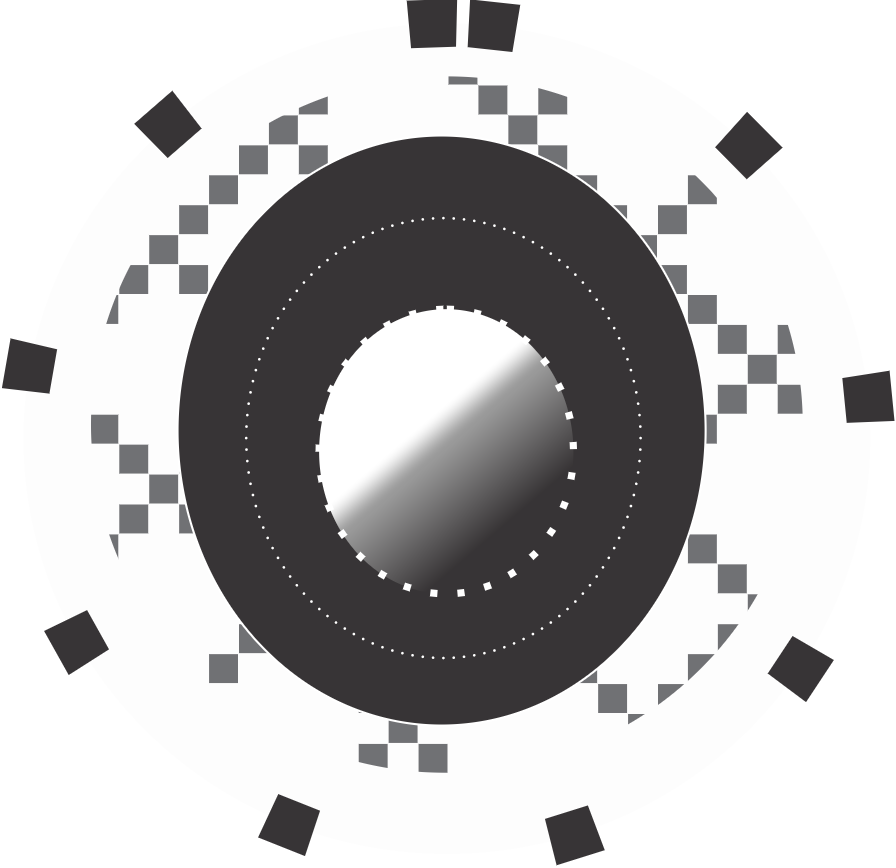
A WebGL 1 fragment shader for this background:

```glsl
precision highp float;

uniform vec2 u_resolution;

const float TAU = 6.2831853;

// Palette
const vec3 PAPER = vec3(1.0);
const vec3 HALO = vec3(0.993);
const vec3 INK = vec3(0.216, 0.204, 0.21);
const vec3 CHECK = vec3(0.44, 0.442, 0.455);
const vec3 SILVER = vec3(0.6);

// Ellipses: centre and radii, in canvas heights
const vec2 HALO_POS = vec2(0.5148, 0.4946);
const vec2 HALO_RAD = vec2(0.4879, 0.4785);
const vec2 CHECK_POS = vec2(0.5148, 0.5108);
const vec2 CHECK_RAD = vec2(0.410, 0.4012);
const vec2 DISC_POS = vec2(0.5087, 0.504);
const vec2 DISC_RAD = vec2(0.303, 0.3387);
const vec2 DOTS_POS = vec2(0.5108, 0.4953);
const vec2 DOTS_RAD = vec2(0.2272, 0.2534);
const vec2 LENS_POS = vec2(0.5141, 0.4798);
const vec2 LENS_RAD = vec2(0.1465, 0.164);
const float RIM = 0.0024;

// Checker grid
const vec2 GRID_ORIGIN = vec2(0.5161, 0.5228);
const float CELL = 0.03448;
const float LATTICE = 8.0;

// Rings of blocks: clockwise from the top, first angle and step in radians
const float BLOCK_COUNT = 10.0;
const float BLOCK_START = 0.1082;
const float BLOCK_STEP = 0.6824;
const float BLOCK_HALF = 0.0275;
const float BEAD_COUNT = 30.0;
const float BEAD_START = 0.0323;
const float BEAD_STEP = 0.2138;
const float BEAD_HALF = 0.0041;
const float DOT_COUNT = 120.0;
const float DOT_SIZE = 0.0015;

// Lens gradient: axis and stops along it
const vec2 SHEEN_AXIS = vec2(0.65, -0.76);
const float SHEEN_WHITE = -0.043;
const float SHEEN_SILVER = -0.002;
const float SHEEN_INK = 0.108;

// Antialiased coverage of a signed distance
float cover(float d) {
  return clamp(0.5 - d * u_resolution.y, 0.0, 1.0);
}

float ellipse(vec2 p, vec2 radii) {
  float k = length(p / radii);
  return k * (k - 1.0) / max(length(p / (radii * radii)), 1e-4);
}

float box(vec2 p, vec2 halfSize) {
  vec2 q = abs(p) - halfSize;
  return length(max(q, 0.0)) + min(max(q.x, q.y), 0.0);
}

// Wedge-sided blocks along an ellipse, with an odd gap closing the ring
float blockRing(vec2 p, vec2 radii, float count, float start, float stride, float size) {
  float gap = TAU - stride * (count - 1.0);
  float turn = atan(p.x / radii.x, p.y / radii.y) - start;
  turn = mod(turn + 0.5 * gap, TAU) - 0.5 * gap;
  float index = clamp(floor(turn / stride + 0.5), 0.0, count - 1.0);
  float angle = start + index * stride;
  vec2 radial = vec2(sin(angle), cos(angle));
  vec2 offset = p - radii * radial;
  float outward = dot(offset, radial);
  float across = dot(offset, vec2(radial.y, -radial.x));
  float taper = 1.0 + outward / radii.y;
  return box(vec2(across, outward), vec2(size * taper, size));
}

float dotRing(vec2 p, vec2 radii) {
  float stride = TAU / DOT_COUNT;
  float angle = floor(atan(p.x / radii.x, p.y / radii.y) / stride + 0.5) * stride;
  return length(p - radii * vec2(sin(angle), cos(angle))) - DOT_SIZE;
}

// Cells lying on two crossing families of diagonals
float diagonalChecks(vec2 p) {
  vec2 grid = (p - GRID_ORIGIN) * vec2(1.0, -1.0) / CELL;
  vec2 cell = floor(grid);
  float rising = mod(cell.x + cell.y + 0.5, LATTICE);
  float falling = mod(cell.x - cell.y + 0.5 * LATTICE + 0.5, LATTICE);
  float edge = box(fract(grid) - 0.5, vec2(0.5)) * CELL;
  return step(min(rising, falling), 1.0) * cover(edge + 0.5 / u_resolution.y);
}

vec3 sheen(vec2 p) {
  float t = dot(p, SHEEN_AXIS);
  vec3 light = mix(PAPER, SILVER, smoothstep(SHEEN_WHITE, SHEEN_SILVER, t));
  return mix(light, INK, clamp((t - SHEEN_SILVER) / (SHEEN_INK - SHEEN_SILVER), 0.0, 1.0));
}

void main() {
  vec2 p = (gl_FragCoord.xy - 0.5 * u_resolution) / u_resolution.y + vec2(0.5161, 0.5);

  // Halo, checks and outer blocks
  vec3 color = mix(PAPER, HALO, cover(ellipse(p - HALO_POS, HALO_RAD)));
  color = mix(color, CHECK, diagonalChecks(p) * cover(ellipse(p - CHECK_POS, CHECK_RAD)));
  color = mix(color, INK, cover(blockRing(p - HALO_POS, HALO_RAD, BLOCK_COUNT, BLOCK_START, BLOCK_STEP, BLOCK_HALF)));

  // Rimmed disc with its fine dots
  float disc = ellipse(p - DISC_POS, DISC_RAD);
  color = mix(color, PAPER, cover(disc - RIM));
  color = mix(color, INK, cover(disc));
  color = mix(color, PAPER, cover(dotRing(p - DOTS_POS, DOTS_RAD)));

  // Shaded lens and its beads
  vec2 lens = p - LENS_POS;
  color = mix(color, sheen(lens), cover(ellipse(lens, LENS_RAD)));
  color = mix(color, PAPER, cover(blockRing(lens, LENS_RAD, BEAD_COUNT, BEAD_START, BEAD_STEP, BEAD_HALF)));

  gl_FragColor = vec4(color, 1.0);
}
```
